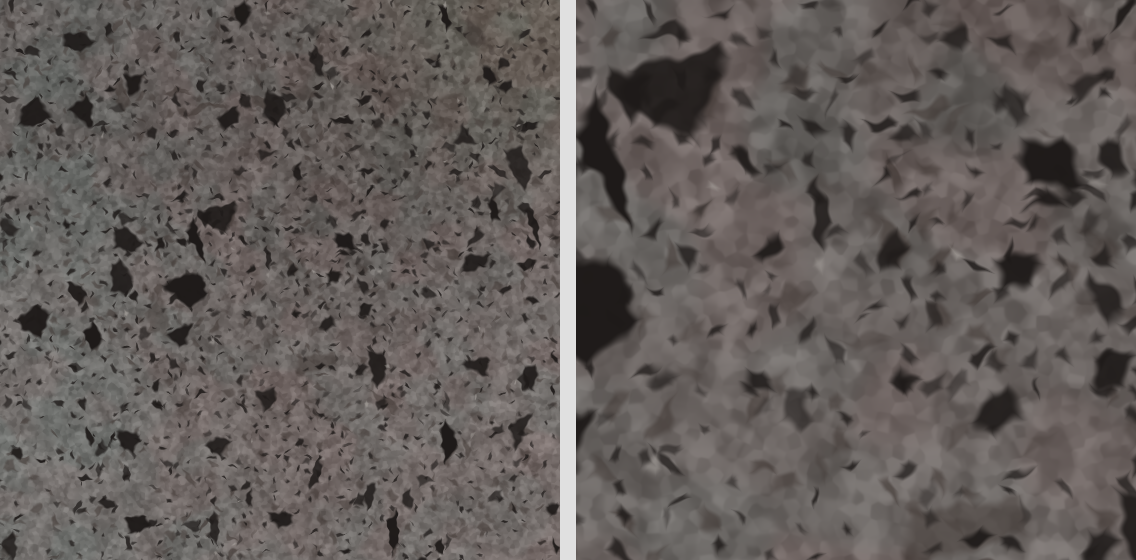
Left: the whole. Right: its middle third, enlarged.
A three.js fragment shader for this texture:

```glsl
// Worn grey terrazzo: a mottled cement ground with dark angular stone chips.
// The ground is smooth cellular noise at three scales under broad shading;
// chips are random, stretched polygons scattered one per cell in several sizes.

varying vec2 vUv;

vec2 hash2(vec2 p) {
  vec3 q = fract(p.xyx * vec3(0.1031, 0.1030, 0.0973));
  q += dot(q, q.yzx + 33.33);
  return fract((q.xx + q.yz) * q.zy);
}

// Smooth cellular noise: random cell tones blended by distance, centred on 0.
float grain(vec2 p) {
  vec2 cell = floor(p);
  float tone = 0.0;
  float total = 0.0;
  for (int y = -1; y <= 1; y++) {
    for (int x = -1; x <= 1; x++) {
      vec2 id = cell + vec2(float(x), float(y));
      vec2 away = p - id - hash2(id + 5.7);
      float weight = exp(-8.0 * dot(away, away));
      tone += weight * hash2(id + 71.3).x;
      total += weight;
    }
  }
  return tone / total - 0.5;
}

// Irregular five-sided stone, as a signed distance.
float polygon(vec2 p, float size, vec2 seed) {
  float d = -1.0;
  for (int i = 0; i < 5; i++) {
    vec2 h = hash2(seed + float(i) * 13.7);
    float angle = 1.2566 * float(i) + (h.x - 0.5) * 1.1;
    d = max(d, dot(p, vec2(cos(angle), sin(angle))) - size * (0.5 + 0.6 * h.y));
  }
  return d;
}

// Opacity of one layer of scattered chips; size is in cells, soft in canvas units.
float chips(vec2 uv, float cells, float size, float share, vec2 opacity, float soft, float seed) {
  vec2 p = uv * cells;
  vec2 cell = floor(p);
  float cover = 0.0;
  for (int y = -1; y <= 1; y++) {
    for (int x = -1; x <= 1; x++) {
      vec2 id = cell + vec2(float(x), float(y));
      vec2 place = hash2(id + seed);
      vec2 kind = hash2(id + seed + 37.1);
      vec2 form = hash2(id + seed + 91.9);
      // Chips crowd towards the middle of the slab.
      float crowd = 1.3 - 0.85 * distance(id / cells, vec2(0.45, 0.55));
      if (kind.x > share * crowd) continue;

      float c = cos(6.2832 * kind.y);
      float s = sin(6.2832 * kind.y);
      vec2 q = mat2(c, -s, s, c) * (p - id - 0.15 - 0.7 * place);
      q *= vec2(0.75, 1.0 + 1.1 * form.x * form.x);
      float d = polygon(q, size * mix(0.5, 1.05, form.y), id + seed) / cells;
      float strength = mix(opacity.x, opacity.y, sqrt(place.x));
      cover = max(cover, strength * (1.0 - smoothstep(-soft, soft, d)));
    }
  }
  return cover;
}

void main() {
  vec2 uv = vUv;

  // Broad light: dim above the centre, brighter towards the bottom.
  vec2 dim = (uv - vec2(0.58, 0.76)) * vec2(1.9, 2.3);
  float tone = 0.462 - 0.055 * exp(-dot(dim, dim)) - 0.025 * smoothstep(0.4, 1.0, uv.y);
  tone += 0.008 * sin(uv.x * 7.0 + 1.5 * sin(uv.y * 5.0));

  // Cement mottling.
  tone += 0.045 * grain(uv * 24.0) + 0.10 * grain(uv * 75.0) + 0.085 * grain(uv * 140.0);
  vec3 color = tone + vec3(0.0, -0.028, -0.038);

  // Cool cast on the left, olive at the top right, rosy in between.
  color += vec3(-0.016, 0.004, 0.004) * (1.0 - smoothstep(0.1, 0.5, uv.x));
  color += vec3(0.0, 0.004, -0.016) * smoothstep(0.4, 1.0, uv.x) * smoothstep(0.5, 1.0, uv.y);
  color += vec3(0.025, -0.008, -0.006) * grain(uv * 18.0 + 40.0);

  // Layered sines roughen the chip outlines.
  vec2 rough = uv + 0.0018 * sin(uv.yx * 190.0 + 2.0 * sin(uv * 83.0));
  rough += 0.0008 * sin(uv.yx * 430.0 + 1.3);

  // Faint brown pebbles, then dark chips from small to large.
  vec3 brown = vec3(0.25, 0.215, 0.20);
  vec3 black = vec3(0.115, 0.10, 0.095);
  color = mix(color, brown, chips(rough, 8.0, 0.20, 0.18, vec2(0.25, 0.6), 0.0035, 11.0));
  color = mix(color, brown, chips(rough, 38.0, 0.33, 0.38, vec2(0.2, 0.6), 0.0025, 23.0));
  color = mix(color, black, chips(rough, 52.0, 0.27, 0.42, vec2(0.25, 0.85), 0.002, 47.0));
  color = mix(color, black, chips(rough, 24.0, 0.27, 0.30, vec2(0.5, 0.95), 0.0025, 59.0));
  color = mix(color, black, chips(rough, 11.0, 0.28, 0.36, vec2(0.75, 1.0), 0.003, 83.0));

  // A few pale flecks.
  float fleck = chips(uv, 30.0, 0.12, 0.04, vec2(0.2, 0.7), 0.002, 101.0);
  color = mix(color, vec3(0.66, 0.64, 0.62), fleck);

  gl_FragColor = vec4(color, 1.0);
}
```
